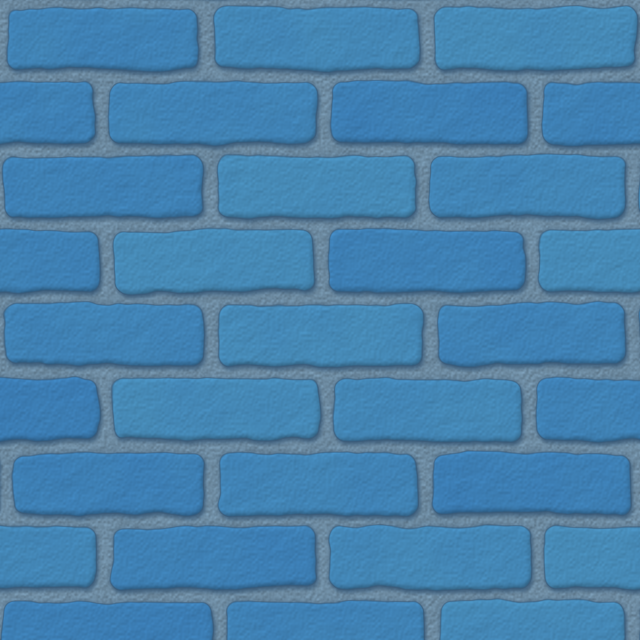
Write a Shadertoy shader that draws this texture.

```glsl
// Painted brick wall in running bond: rounded blue bricks in grey-blue mortar.
// Each brick is a rounded box between jittered joints, its edge bent by noise;
// light from the upper left shades the bevels, the surface relief and the mortar.

const vec2 BRICK_PITCH = vec2(0.331, 0.1159);  // brick plus joint
const vec2 JOINT = vec2(0.024, 0.0205);        // mortar widths
const float TOP_MARGIN = 0.002;
const float CORNER = 0.017;
const vec2 TO_LIGHT = vec2(-0.45, 0.89);

const vec3 BRICK_DEEP = vec3(0.230, 0.485, 0.700);
const vec3 BRICK_PALE = vec3(0.275, 0.540, 0.712);
const vec3 MORTAR = vec3(0.425, 0.542, 0.630);
const vec3 SHADOW = vec3(0.215, 0.345, 0.465);

float hash(vec2 p) {
    vec3 q = fract(vec3(p.xyx) * 0.1031);
    q += dot(q, q.yzx + 33.33);
    return fract((q.x + q.y) * q.z);
}

float noise(vec2 p) {
    vec2 cell = floor(p), f = fract(p);
    f = f * f * (3.0 - 2.0 * f);
    float low = mix(hash(cell), hash(cell + vec2(1, 0)), f.x);
    float high = mix(hash(cell + vec2(0, 1)), hash(cell + vec2(1, 1)), f.x);
    return mix(low, high, f.y);
}

float fbm(vec2 p) {
    float sum = 0.0, weight = 0.5;
    for (int i = 0; i < 4; i++) {
        sum += weight * noise(p);
        p = mat2(1.6, 1.2, -1.2, 1.6) * p + 7.3;
        weight *= 0.5;
    }
    return sum;
}

// Position of a vertical joint, in brick pitches
float jointAt(float index, float row) {
    return index + 0.075 * (hash(vec2(index + 41.0, row + 17.0)) - 0.5);
}

// Signed distance to the brick around p; id is its column and row
float brickDistance(vec2 p, out vec2 id) {
    float down = (1.0 - TOP_MARGIN - p.y) / BRICK_PITCH.y;
    float row = floor(down);
    float along = p.x / BRICK_PITCH.x - 0.5 * mod(row, 2.0) - 0.01;
    float nearest = floor(along + 0.5);
    float column = along < jointAt(nearest, row) ? nearest - 1.0 : nearest;
    float left = jointAt(column, row), right = jointAt(column + 1.0, row);
    id = vec2(column, row);

    vec2 center = vec2(0.5 * (left + right), row + 0.5);
    vec2 halfSize = 0.5 * (vec2(right - left, 1.0) * BRICK_PITCH - JOINT);
    vec2 local = (vec2(along, down) - center) * BRICK_PITCH;
    vec2 seed = id * 13.7 + 90.0;
    local.y += 0.005 * (noise(vec2(p.x * 9.0, 3.0) + seed) - 0.5);

    vec2 q = abs(local) - halfSize + CORNER;
    float d = length(max(q, 0.0)) + min(max(q.x, q.y), 0.0) - CORNER;
    d += 0.0065 * (noise(p * 24.0 + seed) - 0.5);
    return d + 0.0025 * (noise(p * 65.0 + seed) - 0.5);
}

// Light on a noise relief: the rise of the surface away from the light
float grainLight(vec2 p) {
    return noise(p * 240.0) - noise(p * 240.0 + TO_LIGHT * 0.8);
}

float dentLight(vec2 p) {
    vec2 q = vec2(p.x + p.y, 1.9 * (p.y - 0.65 * p.x)) * 22.0;
    return fbm(q + 50.0) - fbm(q + 50.0 + vec2(0.05, 0.35));
}

vec3 brickColor(vec2 p, vec2 id, float d, float facing) {
    float tone = hash(id + 63.0) + 0.5 * (fbm(p * 14.0 + 20.0) - 0.47);
    vec3 color = mix(BRICK_DEEP, BRICK_PALE, clamp(tone, 0.0, 1.0));
    color *= 1.0 + 0.10 * dentLight(p) + 0.08 * grainLight(p);

    // Rounded rim: lit above, dark below
    float bevel = smoothstep(-0.013, 0.0, d);
    color *= 1.0 + bevel * bevel * (facing > 0.0 ? 0.08 : 0.25) * facing;
    return color;
}

vec3 mortarColor(vec2 p, float d, float blocked) {
    float speckle = 0.15 * grainLight(p) + 0.10 * (noise(p * 330.0) - 0.5);
    vec3 color = MORTAR * (1.0 + speckle + 0.08 * (fbm(p * 30.0) - 0.47));
    float castShadow = 0.55 * smoothstep(0.006, -0.004, blocked);
    float contact = 0.40 * exp(-max(d, 0.0) / 0.003);
    return mix(color, SHADOW, min(castShadow + contact, 0.85));
}

void mainImage(out vec4 fragColor, in vec2 fragCoord) {
    vec2 p = fragCoord / iResolution.xy;
    float pixel = 1.0 / min(iResolution.x, iResolution.y);

    vec2 id, other;
    float d = brickDistance(p, id);
    float step_ = 0.003;
    float facing = clamp((brickDistance(p + TO_LIGHT * step_, other) - d) / step_, -1.0, 1.0);
    float blocked = brickDistance(p + TO_LIGHT * 0.006, other);

    // Brick over mortar, with a thin dark line at the rim
    float cover = smoothstep(0.7 * pixel, -0.7 * pixel, d);
    vec3 color = mix(mortarColor(p, d, blocked), brickColor(p, id, d, facing), cover);
    float rim = smoothstep(0.0016 + 0.5 * pixel, 0.0, abs(d));
    color = mix(color, SHADOW, 0.42 * rim);

    fragColor = vec4(color, 1.0);
}
```
